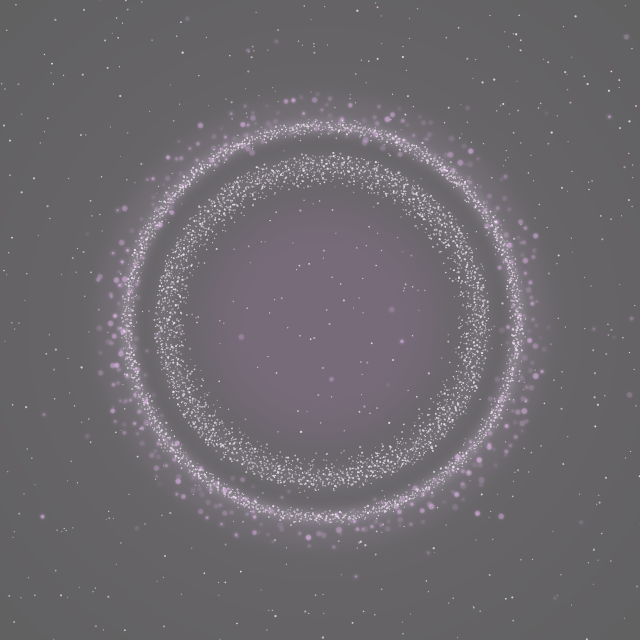
Give the GLSL for this background, as a WebGL 1 fragment shader.

```glsl
precision highp float;
// Two rings of fine sparkling dust with a fringe of soft lilac orbs,
// around a dim mauve disc on grey. Dots are jittered one per grid cell in
// several turned layers, and kept by a density that depends on radius.
uniform vec2 u_resolution;

const vec2 CENTER = vec2(0.504, 0.497);

vec3 hash3(vec2 p) {
  vec3 q = vec3(dot(p, vec2(127.1, 311.7)),
                dot(p, vec2(269.5, 183.3)),
                dot(p, vec2(419.2, 371.9)));
  return fract(sin(q) * 43758.545);
}

float bell(float r, float middle, float width) {
  float t = (r - middle) / width;
  return exp(-t * t);
}

mat2 turn(float a) {
  return mat2(cos(a), -sin(a), sin(a), cos(a));
}

// Chance of a dust speck: a thin outer ring and a wide inner band
float dustDensity(float r) {
  float band = smoothstep(0.200, 0.245, r) * (1.0 - smoothstep(0.255, 0.267, r));
  return 0.9 * bell(r, 0.305, 0.008) + 0.62 * band;
}

// Chance of an orb: strongest just outside the outer ring
float orbDensity(float r) {
  float fringe = smoothstep(0.270, 0.315, r) * (1.0 - smoothstep(0.335, 0.372, r));
  return 0.58 * fringe;
}

// Brightness of one layer of tiny specks
float dustLayer(vec2 p, float seed, float pixel) {
  float cell = 0.0078;
  vec2 g = p / cell;
  vec2 id = floor(g);
  vec3 h = hash3(id + seed * 17.0);
  vec3 k = hash3(id + seed * 31.0 + 5.5);
  vec2 spot = (id + 0.2 + 0.6 * h.xy) * cell;
  float radius = mix(0.0007, 0.0017, k.x * k.x);
  float d = length(p - spot);
  float speck = 1.0 - smoothstep(radius - 0.6 * pixel, radius + 0.7 * pixel, d);
  return speck * step(h.z, dustDensity(length(spot))) * mix(0.35, 0.95, k.y);
}

// Opacity of one layer of orbs (x) and of the glow about them (y)
vec2 orbLayer(vec2 p, float seed, float pixel) {
  float cell = 0.026;
  vec2 g = p / cell;
  vec2 id = floor(g);
  vec3 h = hash3(id + seed * 23.0 + 2.5);
  vec3 k = hash3(id + seed * 41.0 + 9.5);
  vec2 spot = (id + 0.32 + 0.36 * h.xy) * cell;
  float radius = mix(0.0022, 0.0052, k.x);
  float d = length(p - spot);
  float body = 1.0 - smoothstep(radius - pixel - 0.001, radius + pixel, d);
  float glow = 1.0 - smoothstep(0.0, 0.0083 + 0.6 * radius, d);
  float strength = mix(0.15, 0.85, k.y * k.y);
  return vec2(body, 0.35 * glow * glow) * strength
       * step(h.z, orbDensity(length(spot)));
}

void main() {
  float side = min(u_resolution.x, u_resolution.y);
  float pixel = 1.0 / side;
  vec2 p = (gl_FragCoord.xy - 0.5 * u_resolution) / side + 0.5 - CENTER;
  float r = length(p);

  // Grey backdrop and mauve disc
  vec3 color = mix(vec3(0.412, 0.400, 0.416), vec3(0.384, 0.380, 0.386),
                   smoothstep(0.25, 0.68, r));
  color = mix(color, vec3(0.465, 0.417, 0.473), 1.0 - smoothstep(0.12, 0.235, r));

  // Haze around the rings
  color += vec3(0.10, 0.09, 0.105) * bell(r, 0.306, 0.013);
  color += vec3(0.036, 0.030, 0.038) * bell(r, 0.328, 0.030);
  color += vec3(0.040, 0.038, 0.041) * bell(r, 0.246, 0.019);

  // Lilac orbs
  for (int i = 0; i < 4; i++) {
    float layer = float(i);
    vec2 orb = orbLayer(turn(layer * 0.73 + 0.2) * p, layer + 1.0, pixel);
    color = mix(color, vec3(0.85, 0.69, 0.88), max(orb.x, orb.y));
  }

  // Pale dust
  for (int i = 0; i < 5; i++) {
    float layer = float(i);
    float dust = dustLayer(turn(layer * 0.61 + 0.4) * p, layer + 1.0, pixel);
    color = mix(color, vec3(0.94, 0.89, 0.95), dust);
  }

  gl_FragColor = vec4(color, 1.0);
}
```
